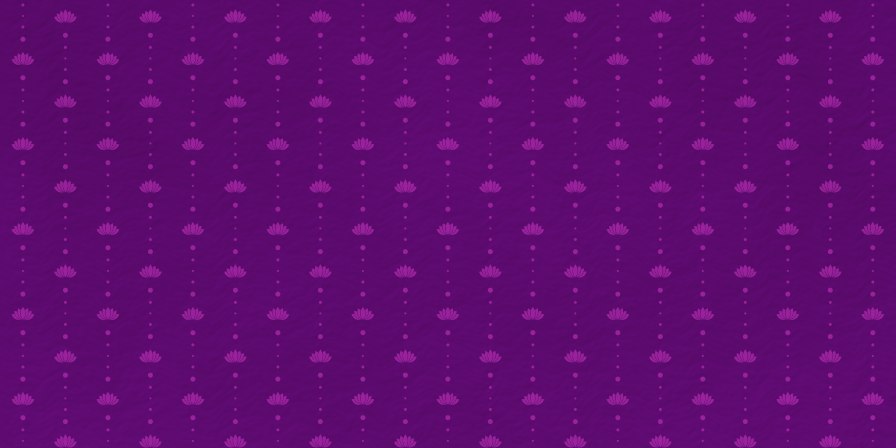
A Shadertoy shader for this pattern:

```glsl
// Staggered columns of lotus flowers and bead chains on mottled purple paper.
#define PERIOD 0.1897               // flower spacing down a column, in canvas heights
#define ORIGIN vec2(0.0512, 0.8695) // centre of one flower
#define PETAL_WIDTH 0.028           // half width, in periods
#define PETAL_GAP 0.006
#define DARK vec3(0.325, 0.035, 0.382)
#define LIGHT vec3(0.395, 0.046, 0.478)
#define INK vec3(0.595, 0.132, 0.605)
#define MOTTLE 0.22
#define RELIEF 0.75

vec2 hash2(vec2 p) {
    p = vec2(dot(p, vec2(127.1, 311.7)), dot(p, vec2(269.5, 183.3)));
    return fract(sin(p) * 43758.5);
}

// Distance to the nearest scattered point
float cellular(vec2 p) {
    vec2 cell = floor(p);
    float nearest = 2.0;
    for (int y = -1; y <= 1; y++)
    for (int x = -1; x <= 1; x++) {
        vec2 neighbour = cell + vec2(x, y);
        nearest = min(nearest, length(neighbour + hash2(neighbour) - p));
    }
    return nearest;
}

// Soft cloudy tone from warped, layered sines
float clouds(vec2 p) {
    float sum = 0.0, amp = 0.5;
    for (int i = 0; i < 5; i++) {
        p += 0.35 * sin(p.yx * 1.7 + vec2(1.3, 4.1));
        sum += amp * sin(p.x + 0.6) * sin(p.y + 2.2);
        p = mat2(1.6, 1.2, -1.2, 1.6) * p + 3.7;
        amp *= 0.65;
    }
    return sum;
}

// Crinkled paper height, stretched sideways
float paperHeight(vec2 p) {
    p += 0.012 * sin(p.yx * 31.0) + 0.005 * sin(p.yx * 83.0);
    return 0.6 * cellular(p * vec2(19.0, 34.0)) + 0.4 * cellular(p * vec2(55.0, 85.0));
}

// Pointed petal growing up from the origin
float petalDistance(vec2 p, float len) {
    float h = 0.5 * len;
    float radius = (h * h + PETAL_WIDTH * PETAL_WIDTH) / (2.0 * PETAL_WIDTH);
    return length(vec2(abs(p.x) + radius - PETAL_WIDTH, p.y - h)) - radius;
}

float fill(float d, float px) {
    return clamp(0.5 - d / px, 0.0, 1.0);
}

// Petals painted from the outside in, each cutting a faint gap around itself
float lotus(vec2 q, float px) {
    float ink = 0.0;
    for (int i = 3; i >= 0; i--) {
        float k = float(i), angle = 0.36 * k;
        vec2 p = vec2(abs(q.x) - 0.006 * k, q.y + 0.072);
        p = mat2(cos(angle), sin(angle), -sin(angle), cos(angle)) * p;
        float d = petalDistance(p, 0.147 - 0.006 * k);
        ink = max(ink * (1.0 - 0.55 * fill(d - PETAL_GAP, px)), fill(d, px));
    }
    return ink;
}

// Five beads, largest beside the flowers and smallest halfway between them
float beads(vec2 q, float px) {
    const vec3 height = vec3(0.227, 0.37, 0.5);
    const vec3 radius = vec3(0.029, 0.017, 0.012);
    float d = 1.0;
    for (int i = 0; i < 3; i++)
        d = min(d, length(vec2(q.x, abs(q.y) - height[i])) - radius[i]);
    return fill(d, px);
}

void mainImage(out vec4 fragColor, in vec2 fragCoord) {
    vec2 p = fragCoord / iResolution.y;
    float px = 1.0 / (iResolution.y * PERIOD);

    // Paper tone: cloudy patches, lit creases, lighter towards the bottom
    float relief = paperHeight(p) - paperHeight(p + vec2(0.003, -0.005));
    float tone = 0.5 + MOTTLE * clouds(p * 4.0) + RELIEF * relief + 0.2 * (0.5 - p.y);
    vec3 color = mix(DARK, LIGHT, clamp(tone, -0.1, 1.2));

    // Columns half a period apart, every other one shifted by half a period
    vec2 q = (p - ORIGIN) / PERIOD;
    float column = floor(q.x * 2.0 + 0.5);
    q.x -= 0.5 * column;
    q.y = fract(q.y + 0.5 * mod(column, 2.0) + 0.5) - 0.5;

    float ink = max(lotus(q, px), beads(q, px));
    color = mix(color, INK * (0.96 + 0.08 * tone), ink);
    fragColor = vec4(color, 1.0);
}
```
